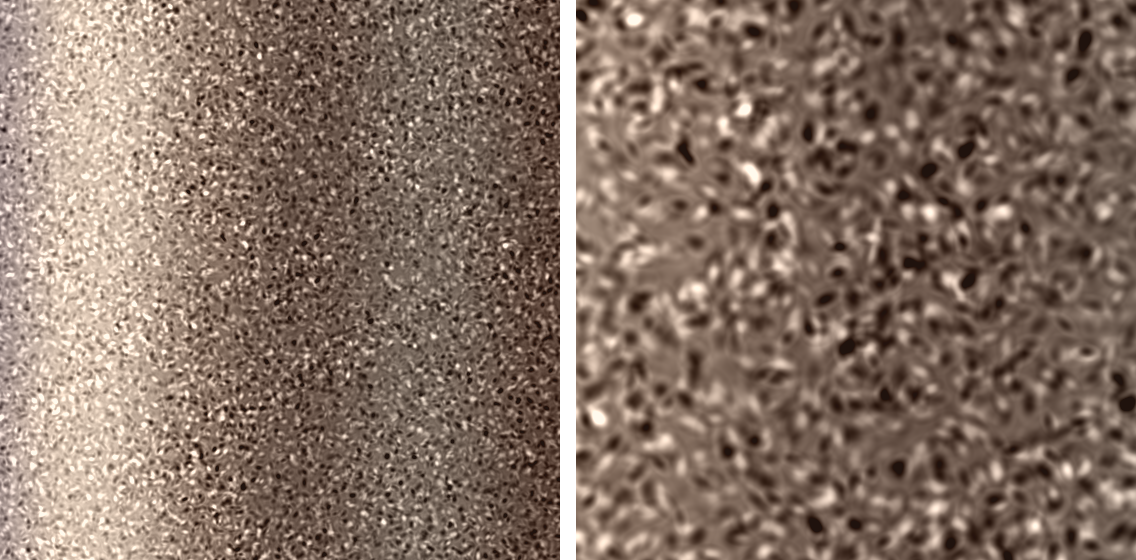
Left, the full canvas; right, a detail of the centre.
A three.js fragment shader for this texture:

```glsl
// Brushed bronze-beige sheen: soft vertical bands of light and shade under a
// fine glittering grain. The grain is cellular: every cell scatters one short,
// randomly turned fleck, light or dark, with a faint halo of opposite tone.

varying vec2 vUv;

vec3 hash3(vec2 p) {
  vec3 q = vec3(dot(p, vec2(127.1, 311.7)),
                dot(p, vec2(269.5, 183.3)),
                dot(p, vec2(419.2, 371.9)));
  return fract(sin(q) * 43758.545);
}

// Sum of signed, elongated flecks from the 3 x 3 cells around p
float flecks(vec2 p, float seed) {
  vec2 cell = floor(p);
  float sum = 0.0;
  for (int j = -1; j <= 1; j++) {
    for (int i = -1; i <= 1; i++) {
      vec2 id = cell + vec2(float(i), float(j));
      vec3 place = hash3(id + seed);
      vec3 look = hash3(id + seed + 57.3);
      vec2 d = p - id - place.xy;
      float angle = look.x * 3.14159;
      vec2 axis = vec2(cos(angle), sin(angle));
      float across = dot(d, vec2(-axis.y, axis.x)) / mix(0.52, 0.8, look.y);
      float along = dot(d, axis);
      float r2 = min(along * along + across * across, 1.0);
      float fall = 1.0 - r2;
      sum += (place.z * 2.0 - 1.0) * fall * fall * (1.0 - 3.0 * r2);
    }
  }
  return sum;
}

// Slow drift from layered sines, about -1 to 1
float drift(vec2 p) {
  return 0.4 * sin(p.x * 17.0 + 2.0 * sin(p.y * 11.0))
       + 0.35 * sin(p.y * 23.0 + 2.5 * sin(p.x * 14.0 + 1.0))
       + 0.25 * sin((p.x + p.y) * 41.0 + 2.0 * sin(p.y * 29.0));
}

// Vertical bands, from the mauve left edge to the dark right edge
vec3 sheen(float x) {
  vec3 c = mix(vec3(0.64, 0.57, 0.56), vec3(0.86, 0.775, 0.70), smoothstep(-0.03, 0.13, x));
  c = mix(c, vec3(0.55, 0.46, 0.40), smoothstep(0.17, 0.40, x));
  c = mix(c, vec3(0.415, 0.335, 0.29), smoothstep(0.36, 0.53, x));
  c = mix(c, vec3(0.475, 0.415, 0.37), smoothstep(0.56, 0.74, x));
  return mix(c, vec3(0.355, 0.265, 0.22), smoothstep(0.78, 1.0, x));
}

void main() {
  vec2 p = vUv;
  float patches = drift(p);

  // Bands with a slight bend and uneven edges
  float x = p.x + 0.012 * sin(p.y * 5.0 + 0.6) + 0.008 * patches;
  vec3 color = sheen(x);
  color += 0.012 * patches * vec3(1.0, 0.7, 0.6);

  // Three sizes of fleck
  float grain = flecks(p * 62.0, 3.0)
              + flecks(p * 74.0 + 0.37, 41.0)
              + 0.8 * flecks(p * 93.0 + 0.71, 83.0);

  // Strongest where light turns to shade, calmer in some patches
  float turn = smoothstep(0.16, 0.32, p.x) * (1.0 - smoothstep(0.38, 0.52, p.x));
  float strength = (0.29 + 0.07 * turn) * (1.0 + 0.25 * patches);
  float glint = 1.0 + 0.25 * smoothstep(0.0, 0.6, grain);
  color += grain * strength * glint * vec3(1.0, 0.98, 0.94);

  // Keep dark pits brown and bright glints ivory
  gl_FragColor = vec4(clamp(color, vec3(0.12, 0.07, 0.05), vec3(1.0, 0.98, 0.93)), 1.0);
}
```
